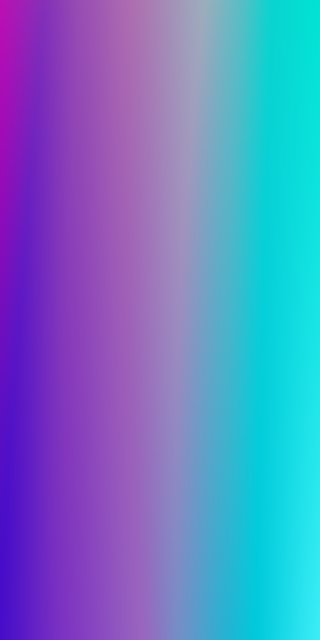
A WebGL 1 fragment shader for this background:

```glsl
precision highp float;

uniform vec2 u_resolution;

// Quadratic through values at the bottom, middle and top.
// Each value holds a colour in rgb and a horizontal position in a.
vec4 stopAt(vec4 bottom, vec4 middle, vec4 top, float height) {
  vec4 bend = 4.0 * middle - 2.0 * (bottom + top);
  return mix(bottom, top, height) + bend * height * (1.0 - height);
}

// Blend from the colour so far towards the next stop, softening the joins.
vec4 blendTo(vec4 current, vec4 next, float x) {
  float t = clamp((x - current.a) / (next.a - current.a), 0.0, 1.0);
  float eased = mix(t, smoothstep(0.0, 1.0, t), 0.2);
  return vec4(mix(current.rgb, next.rgb, eased), next.a);
}

void main() {
  vec2 uv = gl_FragCoord.xy / u_resolution;
  float y = uv.y;

  // Colour stops from left to right, leaning with height
  vec4 magenta = stopAt(vec4(0.34, 0.03, 0.74, -0.22), vec4(0.50, 0.03, 0.73, -0.03), vec4(0.74, 0.06, 0.70, 0.0), y);
  vec4 violet = stopAt(vec4(0.26, 0.04, 0.79, -0.01), vec4(0.36, 0.09, 0.77, 0.06), vec4(0.52, 0.19, 0.72, 0.14), y);
  vec4 purple = stopAt(vec4(0.49, 0.20, 0.76, 0.20), vec4(0.53, 0.23, 0.73, 0.21), vec4(0.60, 0.31, 0.70, 0.26), y);
  vec4 mauve = stopAt(vec4(0.60, 0.40, 0.75, 0.45), vec4(0.62, 0.37, 0.72, 0.39), vec4(0.68, 0.43, 0.69, 0.41), y);
  vec4 haze = stopAt(vec4(0.45, 0.56, 0.78, 0.56), vec4(0.61, 0.55, 0.75, 0.56), vec4(0.61, 0.68, 0.74, 0.64), y);
  vec4 teal = stopAt(vec4(0.12, 0.71, 0.83, 0.72), vec4(0.30, 0.70, 0.79, 0.71), vec4(0.36, 0.74, 0.77, 0.75), y);
  vec4 cyan = stopAt(vec4(0.0, 0.79, 0.86, 0.80), vec4(0.02, 0.81, 0.85, 0.82), vec4(0.04, 0.83, 0.81, 0.85), y);
  vec4 aqua = stopAt(vec4(0.24, 0.93, 0.97, 1.0), vec4(0.10, 0.90, 0.90, 1.0), vec4(0.0, 0.89, 0.83, 1.0), y);

  vec4 shade = blendTo(magenta, violet, uv.x);
  shade = blendTo(shade, purple, uv.x);
  shade = blendTo(shade, mauve, uv.x);
  shade = blendTo(shade, haze, uv.x);
  shade = blendTo(shade, teal, uv.x);
  shade = blendTo(shade, cyan, uv.x);
  shade = blendTo(shade, aqua, uv.x);

  gl_FragColor = vec4(shade.rgb, 1.0);
}
```
